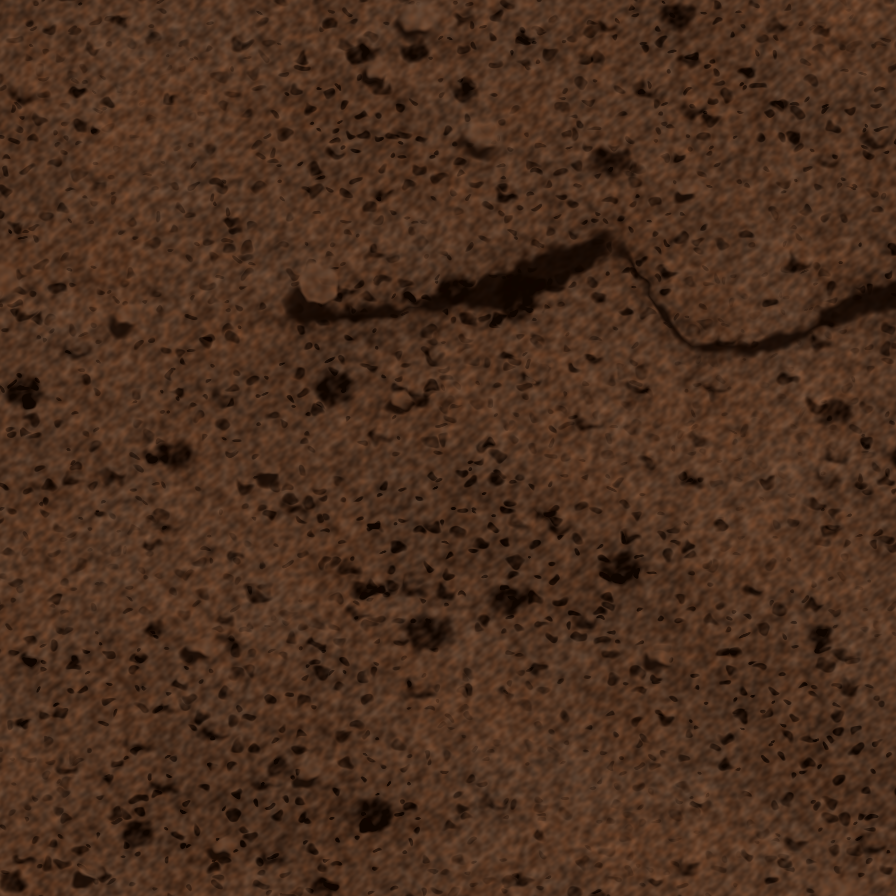
A Shadertoy shader for this texture:

```glsl
// Rough brown soil under low light from the upper right, split by two dark cracks.
// Gradient noise gives the grain, jittered cells scatter pits, clods and stones,
// and a single brightness value is finally turned into an earth colour.

vec2 hash2(vec2 p) {
    vec3 q = fract(p.xyx * vec3(0.1031, 0.1030, 0.0973));
    q += dot(q, q.yzx + 33.33);
    return fract((q.xx + q.yz) * q.zy);
}

float cornerSlope(vec2 corner, vec2 offset) {
    float angle = 6.2832 * hash2(corner).x;
    return dot(vec2(cos(angle), sin(angle)), offset);
}

float gradientNoise(vec2 p) {
    vec2 i = floor(p), f = fract(p), e = vec2(1.0, 0.0);
    vec2 u = f * f * f * (f * (f * 6.0 - 15.0) + 10.0);
    return mix(mix(cornerSlope(i, f), cornerSlope(i + e.xy, f - e.xy), u.x),
               mix(cornerSlope(i + e.yx, f - e.yx), cornerSlope(i + 1.0, f - 1.0), u.x), u.y);
}

float fbm(vec2 p) {
    float sum = 0.0, amp = 0.5;
    for (int i = 0; i < 4; i++) {
        sum += amp * gradientNoise(p);
        p = mat2(1.6, 1.2, -1.2, 1.6) * p + 7.3;
        amp *= 0.5;
    }
    return sum;
}

// Mask of randomly sized blobs; "amount" is the share of cells that hold one.
float scatter(vec2 p, float cells, float amount, float salt) {
    vec2 g = p * cells, id = floor(g);
    float mask = 0.0;
    for (int y = -1; y <= 1; y++)
    for (int x = -1; x <= 1; x++) {
        vec2 cell = id + vec2(x, y);
        vec2 kind = hash2(cell + salt + 57.0);
        vec2 d = g - cell - hash2(cell + salt);
        float radius = mix(0.17, 0.42, kind.y * kind.y);
        float blob = 1.0 - smoothstep(0.6, 1.2, length(d * vec2(0.85, 1.15)) / radius);
        mask = max(mask, blob * step(kind.x, amount));
    }
    return mask;
}

// Darkness of a crack: x is the core, y the wide soft shade around it.
vec2 crackShade(vec2 p, float centre, float halfWidth, float span) {
    float d = abs(p.y - centre);
    float core = 1.0 - smoothstep(halfWidth - 0.005, halfWidth + 0.005, d);
    return vec2(core, exp(-d * d / 0.0016)) * span;
}

vec2 cracks(vec2 p) {
    float ragged = 0.012 * gradientNoise(p * 28.0);
    float s = clamp((p.x - 0.32) / 0.37, 0.0, 1.0);
    float bulge = (s - 0.75) / 0.22;
    vec2 left = crackShade(p, 0.645 + 0.09 * pow(s, 2.2),
        0.006 + 0.016 * exp(-bulge * bulge) + ragged,
        smoothstep(0.30, 0.34, p.x) * (1.0 - smoothstep(0.67, 0.70, p.x)));
    float rise = 0.06 * smoothstep(0.84, 1.0, p.x);
    float hook = 0.11 * (1.0 - smoothstep(0.68, 0.78, p.x));
    vec2 right = crackShade(p, 0.612 + rise + hook,
        0.006 + 0.010 * smoothstep(0.88, 1.0, p.x) + ragged,
        smoothstep(0.66, 0.71, p.x));
    return max(left, right);
}

void mainImage(out vec4 fragColor, in vec2 fragCoord) {
    vec2 uv = fragCoord / iResolution.xy;
    vec2 toLight = vec2(0.006, 0.008);
    vec2 warp = vec2(gradientNoise(uv * 65.0), gradientNoise(uv * 65.0 + 40.0));
    vec2 p = uv + 0.009 * warp;

    // Grain, stretched along the rising diagonal
    vec2 along = mat2(0.77, -0.64, 0.64, 0.77) * uv * vec2(1.0);
    along.x *= 0.7;
    float patches = fbm(uv * vec2(3.0, 4.5) + 2.0);
    float tone = 0.318 + 0.12 * patches + 0.06 * gradientNoise(uv * 30.0);
    tone += 0.12 * gradientNoise(along * 95.0) + 0.10 * gradientNoise(along * 175.0);

    // Small pits, thinner where the ground is smooth
    float rough = clamp(0.85 - 2.2 * patches, 0.3, 1.2);
    tone -= 0.15 * rough * scatter(p, 58.0, 0.5, 3.0);

    // Clods with shadows falling away from the light
    float clod = scatter(p, 27.0, 0.22, 11.0);
    float clodShadow = scatter(p + toLight, 27.0, 0.22, 11.0);
    tone += 0.025 * clod - 0.17 * clodShadow * (1.0 - 0.8 * clod);
    tone -= 0.20 * scatter(p, 15.0, 0.07, 29.0);

    // Cracks and the dim ground beside them
    vec2 crack = cracks(uv + 0.006 * warp);
    tone -= 0.055 * crack.y;
    tone = mix(tone, 0.085 + 0.15 * (tone - 0.25), 0.95 * crack.x);

    // Pale stones, one larger than the rest
    vec2 big = uv - vec2(0.355, 0.685) + 0.008 * warp;
    float bigStone = 1.0 - smoothstep(0.019, 0.025, length(big));
    float bigShadow = 1.0 - smoothstep(0.018, 0.028, length(big + vec2(0.012, 0.024)));
    float stone = max(bigStone, scatter(p, 17.0, 0.045, 71.0));
    float stoneShadow = max(bigShadow, scatter(p + 1.3 * toLight, 17.0, 0.045, 71.0));
    tone = mix(tone, 0.08, 0.85 * stoneShadow * (1.0 - stone));
    tone = mix(tone, 0.40 + 0.15 * gradientNoise(uv * 90.0), 0.75 * stone);

    // Earth colour with slight shifts between rust and grey
    tone = clamp(tone, 0.06, 0.5);
    vec3 soil = vec3(tone, 0.72 * tone - 0.025, 0.53 * tone - 0.036);
    float rust = gradientNoise(uv * 110.0 + 9.0) + 0.5 * gradientNoise(uv * 12.0);
    soil += rust * tone * vec3(0.06, -0.04, -0.09);
    fragColor = vec4(clamp(soil, 0.0, 1.0), 1.0);
}
```
